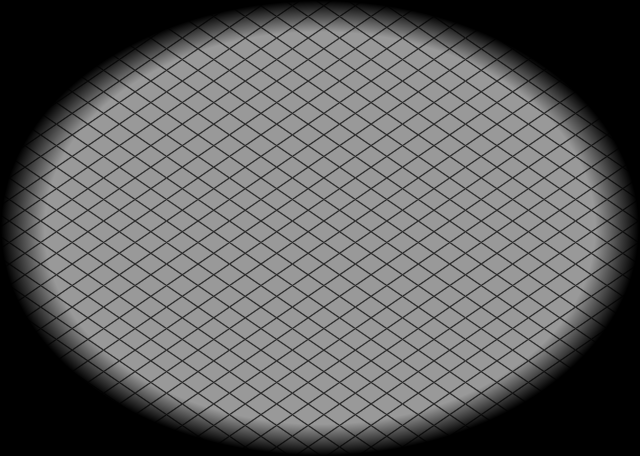
This pattern is drawn by a WebGL 2 fragment shader. Its source:

```glsl
#version 300 es
precision highp float;

uniform vec2 u_resolution;
out vec4 fragColor;

const vec2 CELL_SIZE = vec2(0.0690, 0.0472);
const vec2 LATTICE_ORIGIN = vec2(0.0085, 0.0154);
const float LINE_HALF_WIDTH = 0.0014;
const float PANEL_GREY = 0.6;
const float LINE_GREY = 0.17;

// Distance to the nearest line of a family lying at whole numbers
float lineDistance(float coordinate, float spacing) {
    return abs(fract(coordinate + 0.5) - 0.5) * spacing;
}

// Distance to a lattice of diamonds with the given diagonals
float diamondLattice(vec2 p, vec2 diagonals) {
    vec2 q = p / diagonals;
    float spacing = 1.0 / length(1.0 / diagonals);
    return min(lineDistance(q.x + q.y, spacing),
               lineDistance(q.x - q.y, spacing));
}

float lineCoverage(float dist, float halfWidth, float pixel) {
    return clamp((halfWidth - dist) / pixel + 0.5, 0.0, 1.0);
}

// Full light inside the inner radius, fading to none at the outer one
float ellipseLight(vec2 p, float inner, float outer) {
    return clamp((outer - length(p)) / (outer - inner), 0.0, 1.0);
}

void main() {
    vec2 centred = gl_FragCoord.xy - 0.5 * u_resolution;
    vec2 p = centred / u_resolution.y;
    float pixel = 1.0 / u_resolution.y;

    // Thin dark lattice on a flat grey panel
    float dist = diamondLattice(p - LATTICE_ORIGIN, CELL_SIZE);
    float line = lineCoverage(dist, LINE_HALF_WIDTH, pixel);
    float grey = mix(PANEL_GREY, LINE_GREY, line);

    // Oval spotlight filling the canvas
    grey *= ellipseLight(2.0 * centred / u_resolution, 0.86, 0.997);

    fragColor = vec4(vec3(grey), 1.0);
}
```
